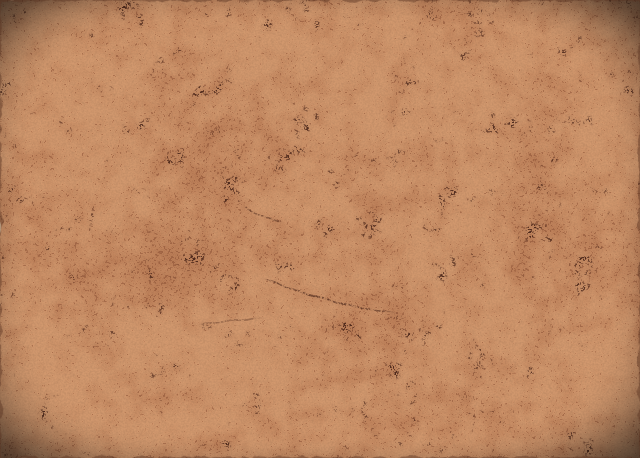
This texture is drawn by a Shadertoy shader. Its source:

```glsl
// Worn tan leather or old paper: a warm base with rusty, grainy stains, dark pits,
// thin sagging scratches, frayed borders and shaded corners.
// Layers of gradient noise drive a wear map, which controls how dense the grit is.

const vec3 TAN     = vec3(0.800, 0.580, 0.418);
const vec3 RUST    = vec3(0.705, 0.455, 0.308);
const vec3 GRIT    = vec3(0.500, 0.280, 0.180);
const vec3 PIT     = vec3(0.270, 0.135, 0.090);
const vec3 CHIP    = vec3(0.740, 0.640, 0.530);
const vec3 SHADE   = vec3(0.430, 0.450, 0.470);

// Random unit vector for a lattice cell
vec2 cellGradient(vec2 cell) {
    vec3 h = fract(cell.xyx * vec3(0.1031, 0.1030, 0.0973));
    h += dot(h, h.yzx + 33.33);
    float angle = 6.2832 * fract((h.x + h.y) * h.z);
    return vec2(cos(angle), sin(angle));
}

// Gradient noise, about -0.7 to 0.7
float gradientNoise(vec2 p) {
    vec2 i = floor(p), f = fract(p);
    vec2 u = f * f * f * (f * (f * 6.0 - 15.0) + 10.0);
    vec2 e = vec2(0.0, 1.0);
    float a = dot(cellGradient(i), f);
    float b = dot(cellGradient(i + e.yx), f - e.yx);
    float c = dot(cellGradient(i + e.xy), f - e.xy);
    float d = dot(cellGradient(i + e.yy), f - e.yy);
    return mix(mix(a, b, u.x), mix(c, d, u.x), u.y);
}

mat2 rotation(float angle) {
    float c = cos(angle), s = sin(angle);
    return mat2(c, s, -s, c);
}

float fbm(vec2 p, int octaves) {
    float sum = 0.0, amplitude = 0.5;
    for (int i = 0; i < octaves; i++) {
        sum += amplitude * gradientNoise(p);
        p = rotation(0.6) * p * 2.03 + 17.3;
        amplitude *= 0.55;
    }
    return sum;
}

// Soft elliptical stain
float blot(vec2 p, vec2 center, vec2 radius, float tilt) {
    vec2 q = rotation(-tilt) * (p - center) / radius;
    return exp(-dot(q, q));
}

// Thin line from a to b that hangs by sag in the middle
float scratch(vec2 p, vec2 a, vec2 b, float sag, float width) {
    float t = (p.x - a.x) / (b.x - a.x);
    float wobble = 0.006 * gradientNoise(p * 22.0);
    float y = mix(a.y, b.y, t) - 4.0 * sag * t * (1.0 - t) + wobble;
    float ends = smoothstep(0.0, 0.1, t) * smoothstep(1.0, 0.8, t);
    return ends * (1.0 - smoothstep(0.2 * width, width, abs(p.y - y)));
}

// Amount of wear: broad clouds, stains, upright streaks and slanted wipes
float wearMap(vec2 p, float edgeDistance) {
    vec2 warped = p + 0.10 * vec2(fbm(p * 6.0, 4), fbm(p * 6.0 + 40.0, 4));
    float wear = 0.34 + 0.85 * fbm(warped * 3.2 + 5.0, 5) + 0.95 * fbm(p * 19.0, 4);
    wear += 0.46 * blot(warped, vec2(0.37, 0.40), vec2(0.23, 0.075), 0.16);
    wear += 0.30 * blot(warped, vec2(0.46, 0.64), vec2(0.16, 0.13), -0.6);
    wear += 0.28 * blot(warped, vec2(0.80, 0.29), vec2(0.22, 0.055), 0.25);
    wear += 0.26 * blot(warped, vec2(1.17, 0.64), vec2(0.12, 0.24), 0.1);
    float streakZone = blot(p, vec2(1.00, 0.55), vec2(0.35, 0.25), 0.0);
    wear += 0.40 * streakZone * gradientNoise(warped * vec2(20.0, 4.0));
    float wipeZone = smoothstep(0.45, 0.1, p.y);
    wear += 0.35 * wipeZone * gradientNoise(rotation(-0.2) * p * vec2(4.0, 24.0));
    wear += 0.18 * exp(-30.0 * edgeDistance);
    return clamp(wear, 0.0, 1.2);
}

// Darkening that grows towards the corners
float cornerShade(vec2 uv) {
    vec2 q = pow(abs(2.0 * uv - 1.0), vec2(4.0));
    return smoothstep(0.65, 2.05, q.x + q.y);
}

void mainImage(out vec4 fragColor, in vec2 fragCoord) {
    vec2 uv = fragCoord / iResolution.xy;
    vec2 p = fragCoord / iResolution.y;
    vec2 border = min(uv, 1.0 - uv) * vec2(iResolution.x / iResolution.y, 1.0);
    float edgeDistance = min(border.x, border.y);
    float wear = wearMap(p, edgeDistance);

    // Base tone and fine grain
    vec2 grainPoint = rotation(0.5) * p;
    float fine = gradientNoise(grainPoint * 247.0);
    float coarse = gradientNoise(rotation(0.9) * p * 124.0 + 9.0);
    vec3 color = mix(TAN, RUST, 0.70 * smoothstep(0.1, 1.1, wear));
    color *= 1.0 + 0.075 * fine + 0.035 * coarse;

    // Grit gets denser where the surface is worn
    float grit = fine + 0.7 * coarse;
    float threshold = mix(0.47, 0.0, min(wear, 1.0));
    float speck = smoothstep(threshold, threshold + 0.40, grit);
    color = mix(color, GRIT, 0.52 * speck);

    // Dark pits in small, ragged clusters
    float cluster = gradientNoise(p * 13.0 + 3.0) + 0.8 * gradientNoise(p * 47.0);
    float pits = smoothstep(0.34, 0.85, cluster + 0.45 * (wear - 0.45));
    color = mix(color, PIT, 0.9 * pits * smoothstep(-0.05, 0.35, grit));

    // Scratches, broken up by the grain
    float lines = scratch(p, vec2(0.57, 0.395), vec2(0.88, 0.315), 0.012, 0.0034);
    lines += 0.8 * scratch(p, vec2(0.53, 0.550), vec2(0.62, 0.515), 0.005, 0.0032);
    lines += 0.6 * scratch(p, vec2(0.43, 0.288), vec2(0.58, 0.305), -0.003, 0.0034);
    color = mix(color, PIT, 0.60 * lines * smoothstep(-0.40, 0.25, grit));

    // Corners, frayed border and pale chips
    color *= mix(vec3(1.0), SHADE, cornerShade(uv));
    float fray = 1.0 - smoothstep(0.0, 0.004, edgeDistance + 0.016 * fbm(p * 24.0, 4));
    color = mix(color, GRIT * 0.7, 0.45 * fray);
    float chip = smoothstep(0.0, 0.003, 0.03 * fbm(p * 11.0 + 7.0, 3) - 0.005 - edgeDistance);
    color = mix(color, CHIP, 0.75 * chip);

    fragColor = vec4(color, 1.0);
}
```
